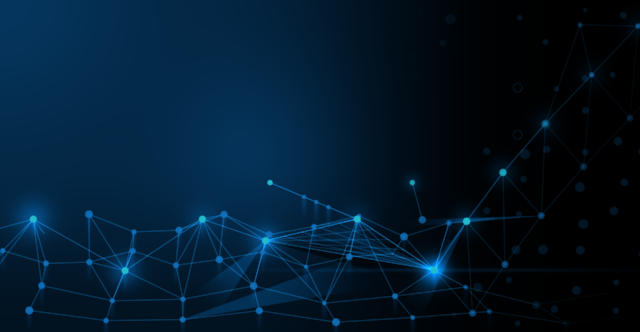
Give the GLSL for this background, as a Shadertoy shader.

```glsl
#define DEEP vec3(0.0, 0.012, 0.025)
#define NAVY vec3(0.018, 0.185, 0.32)
#define LINE_BLUE vec3(0.06, 0.40, 0.62)
#define NODE_BLUE vec3(0.06, 0.44, 0.74)
#define HUB_TEAL vec3(0.13, 0.73, 0.80)
#define GLOW_BLUE vec3(0.01, 0.30, 0.52)
#define LINE_WIDTH 0.0008
#define MESH_GAIN 0.30
#define CANVAS vec2(1.92, 1.0)

// Mesh rows: first x, spacing, height, sway
const vec4 ROWS[4] = vec4[4](
    vec4(0.267, 0.135, 0.320, 0.035),
    vec4(0.008, 0.130, 0.220, 0.025),
    vec4(0.125, 0.212, 0.110, 0.030),
    vec4(0.088, 0.230, 0.045, 0.020));

float pixel;

float fall(float a, float b, float x) { return 1.0 - smoothstep(a, b, x); }
float hash(vec2 q) { return fract(sin(dot(q, vec2(127.1, 311.7))) * 43758.5); }

float segment(vec2 p, vec2 a, vec2 b) {
    vec2 d = b - a;
    float t = clamp(dot(p - a, d) / dot(d, d), 0.0, 1.0);
    return fall(LINE_WIDTH, LINE_WIDTH + pixel, length(p - a - d * t));
}

float disc(vec2 p, vec2 c, float r) { return fall(r - pixel, r + pixel, length(p - c)); }

float glow(vec2 p, vec2 c, float r) { vec2 d = (p - c) / r; return exp(-dot(d, d)); }

// Light trailing straight down from a node
float streak(vec2 p, vec2 c) {
    vec2 d = p - c;
    return exp(-d.x * d.x / 0.00005) * smoothstep(-0.075, 0.0, d.y) * step(d.y, 0.0);
}

// Beam that widens and fades away from its apex
float wedge(vec2 p, vec2 apex, vec2 end, float width) {
    vec2 d = end - apex, q = p - apex;
    float t = dot(q, d) / dot(d, d);
    float off = abs(q.x * d.y - q.y * d.x) / length(d);
    return fall(-pixel, pixel, off - width * t) * step(0.0, t) * fall(0.4, 1.0, t);
}

vec2 rowNode(int s, float i) {
    vec4 r = ROWS[s];
    return vec2(r.x + r.y * i, r.z + r.w * sin(2.2 * i + 1.5));
}

// Zigzag of main hubs
vec2 hub(float i) {
    float odd = mod(i, 2.0);
    return vec2(0.1 + 0.232 * i + 0.05 * abs(sin(1.05 * i)),
                0.34 - odd * (0.125 - 0.06 * cos(2.1 * i)));
}

// Chain climbing to the upper right
vec2 climb(float k) {
    return hub(5.0) + k * vec2(0.118, 0.147) - vec2(0.03 * sin(0.785 * k), 0.0);
}

void mainImage(out vec4 fragColor, in vec2 fragCoord) {
    vec2 p = fragCoord / iResolution.xy * CANVAS;
    pixel = 1.0 / iResolution.y;

    // Backdrop light
    float light = 0.70 * fall(0.62, 1.55, p.x) * mix(0.45, 1.0, smoothstep(0.0, 0.5, p.y));
    light += 0.34 * glow(p, vec2(0.79, 0.54), 0.27) + 0.36 * glow(p, vec2(0.0, 1.0), 0.42);
    vec3 col = DEEP * fall(0.8, 1.92, p.x) + NAVY * light;

    // Translucent beams around the central hubs
    vec2 core = hub(3.0), flare = hub(5.0);
    col *= 1.0 - 0.6 * wedge(p, core, vec2(1.35, 0.19), 0.07);
    float beams = 0.30 * wedge(p, flare, vec2(0.90, 0.31), 0.055)
                + 0.38 * wedge(p, vec2(0.54, 0.035), vec2(1.12, 0.19), 0.055)
                + 0.35 * wedge(p, core, vec2(0.61, 0.08), 0.05)
                + 0.35 * wedge(p, climb(1.0), climb(0.0) - vec2(0.08, 0.14), 0.04)
                + 0.50 * wedge(p, climb(2.0) + vec2(0.125, -0.13), vec2(1.2, 0.325), 0.012);

    float lines = 0.0, nodes = 0.0, hubs = 0.0, halo = 0.0;

    // Woven mesh rows, dimming to the right
    for (int s = 0; s < 4; s++) {
        for (float i = 0.0; i < 9.0; i++) {
            vec2 a = rowNode(s, i);
            float dim = fall(1.1, 1.8, a.x);
            lines += dim * segment(p, a, rowNode(s, i + 1.0));
            if (s < 3) {
                float j = floor((a.x - ROWS[s + 1].x) / ROWS[s + 1].y + 0.5);
                lines += dim * segment(p, a, rowNode(s + 1, j));
            }
            nodes = max(nodes, dim * disc(p, a, mix(0.006, 0.012, hash(a))));
            halo += 0.25 * dim * streak(p, a);
        }
    }

    // Hubs, their links and fans
    for (float i = 0.0; i < 6.0; i++) {
        vec2 a = hub(i);
        float odd = mod(i, 2.0);
        if (i < 5.0) lines += 1.2 * segment(p, a, hub(i + 1.0));
        for (int s = 0; s < 3; s++) {
            float j = floor((a.x - ROWS[s].x) / ROWS[s].y);
            lines += segment(p, a, rowNode(s, j)) + segment(p, a, rowNode(s, j + 1.0));
        }
        lines += 0.7 * segment(p, flare, mix(core, hub(4.0), i / 5.0));
        lines += 0.7 * segment(p, core, mix(hub(4.0), flare, i / 5.0));
        hubs = max(hubs, disc(p, a, 0.0105));
        halo += (0.25 + 0.35 * odd) * glow(p, a, 0.045) + 0.3 * streak(p, a);
    }
    halo += 0.35 * glow(p, hub(0.0), 0.06) + 0.5 * glow(p, flare, 0.03);
    halo += 0.22 * exp(-pow((p.y - flare.y) / 0.006, 2.0)) * fall(0.1, 0.75, abs(p.x - flare.x));

    // Climbing chain with its outer companion
    vec2 crown = vec2(1.74, 0.925);
    for (float k = 0.0; k < 6.0; k++) {
        vec2 a = climb(k), b = climb(k + 1.0), shift = vec2(0.115, -0.13);
        float dim = mix(1.0, 0.4, smoothstep(1.0, 4.0, k));
        lines += dim * (1.3 * segment(p, a, b) + 0.6 * segment(p, a, a + shift)
               + 0.5 * segment(p, a + shift, b + shift) + 0.5 * segment(p, b, a + shift));
        if (k > 2.0) lines += 0.35 * segment(p, crown, a);
        hubs = max(hubs, disc(p, a, 0.011) * fall(1.0, 4.0, k));
        nodes = max(nodes, 0.65 * max(disc(p, a, 0.008), dim * disc(p, a + shift, 0.010)));
        halo += 0.35 * dim * glow(p, a, 0.04);
    }
    nodes = max(nodes, 0.4 * disc(p, crown, 0.007));

    // Beaded strand falling to the fourth hub
    vec2 tip = vec2(0.81, 0.45);
    lines += 1.5 * segment(p, tip, hub(4.0));
    hubs = max(hubs, disc(p, tip, 0.008));
    for (float k = 0.0; k < 3.0; k++) {
        vec2 bead = mix(tip, hub(4.0), 0.39 + 0.14 * k);
        nodes = max(nodes, disc(p, bead, 0.006));
        halo += 0.3 * streak(p, bead);
    }

    // Lone raised node and faint rings
    vec2 lone = vec2(1.237, 0.45);
    lines += segment(p, lone, vec2(1.267, 0.338));
    hubs = max(hubs, 0.8 * disc(p, lone, 0.008));
    nodes = max(nodes, 0.8 * disc(p, vec2(1.267, 0.338), 0.011));
    halo += 0.3 * glow(p, lone, 0.025);
    for (float k = 0.0; k < 2.0; k++) {
        float rim = abs(length(p - vec2(1.553, 0.594 + 0.142 * k)) - 0.013);
        lines += 0.5 * fall(LINE_WIDTH, LINE_WIDTH + pixel, rim);
    }

    // Scattered dim dots on the dark side
    vec2 cell = floor(p / 0.1);
    float seed = hash(cell);
    vec2 spot = (cell + 0.25 + 0.5 * vec2(hash(cell + 7.0), hash(cell + 19.0))) * 0.1;
    float dust = disc(p, spot, mix(0.004, 0.016, seed * seed));
    nodes = max(nodes, 0.2 * dust * step(0.4, seed) * smoothstep(1.2, 1.5, spot.x));

    // Compose
    col += GLOW_BLUE * (beams + halo);
    col += LINE_BLUE * MESH_GAIN * min(lines, 2.5);
    col = mix(col, NODE_BLUE, 0.9 * nodes);
    col = mix(col, HUB_TEAL, hubs);
    fragColor = vec4(col, 1.0);
}
```
